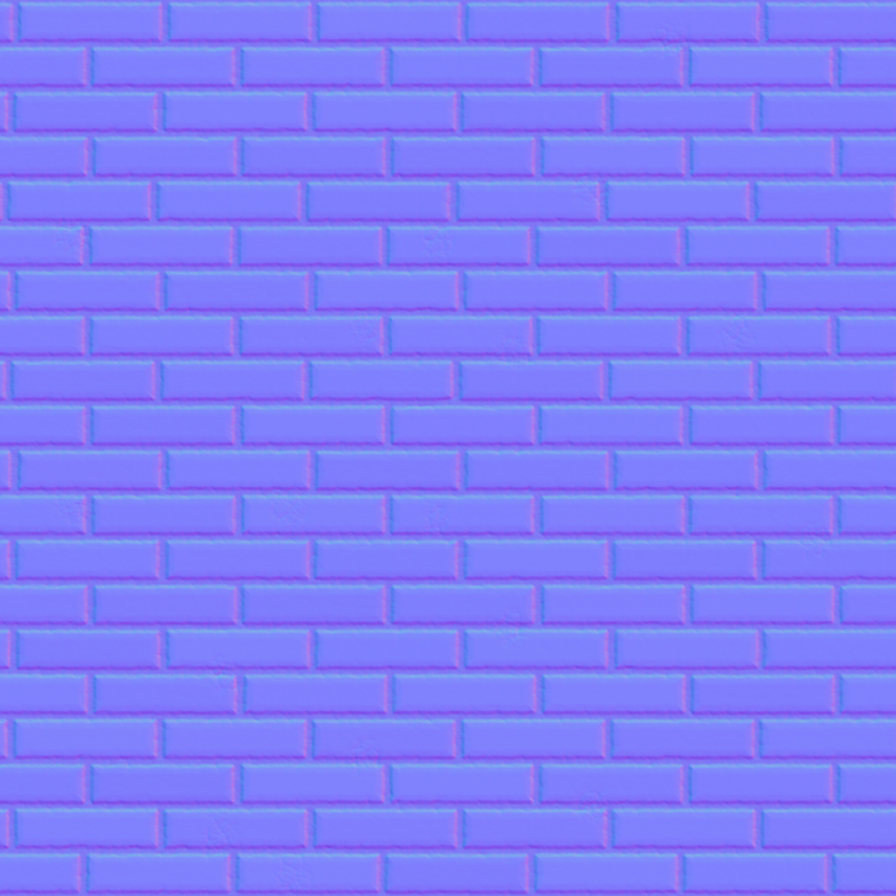
This texture map is drawn by a three.js fragment shader. Its source:

```glsl
// Tangent-space normal map of a running-bond brick wall, 6 bricks by 20 courses.
// A height field (raised bricks, grainy mortar, a few chipped patches) is
// differentiated numerically; all cell indices wrap, so the result tiles.
varying vec2 vUv;

float hash(vec2 cell) {
  return fract(sin(dot(cell, vec2(127.1, 311.7))) * 4375.85);
}

// Wrapping cellular noise: x = squared distance to nearest point, y = its id.
vec2 cellular(vec2 p, float count) {
  vec2 base = floor(p * count), f = fract(p * count);
  vec2 nearest = vec2(8.0, 0.0);
  for (int j = -1; j <= 1; j++) {
    for (int i = -1; i <= 1; i++) {
      vec2 o = vec2(float(i), float(j));
      vec2 cell = mod(base + o, count);
      float id = hash(cell);
      vec2 r = o + vec2(id, hash(cell + 57.3)) - f;
      float d = dot(r, r);
      if (d < nearest.x) nearest = vec2(d, id);
    }
  }
  return nearest;
}

float roundedBox(vec2 p, vec2 halfSize, float radius) {
  vec2 q = abs(p) - halfSize + radius;
  return length(max(q, 0.0)) + min(max(q.x, q.y), 0.0) - radius;
}

// Returns height, brick coverage and the small lean of each brick face.
vec4 wall(vec2 p) {
  // Alternate courses shift by half a brick, with a small random slip
  float row = mod(floor(p.y * 20.0), 20.0);
  float slip = (hash(vec2(row, 7.0)) - 0.5) * 0.08;
  float x = p.x * 6.0 - mix(0.574, 0.066, mod(row, 2.0)) - slip;
  vec2 id = vec2(mod(floor(x), 6.0), row);
  vec2 local = (vec2(fract(x), fract(p.y * 20.0)) - 0.5) / vec2(6.0, 20.0);
  vec2 jitter = vec2(hash(id + 3.1), hash(id + 8.7)) - 0.5;

  // Uneven brick outline
  float coarse = cellular(p, 90.0).x;
  float fine = cellular(p, 190.0).x;
  float d = roundedBox(local - jitter * vec2(0.0016, 0.0006), vec2(0.0785, 0.0203), 0.002);
  d += (coarse - 0.3) * 0.0013 + (fine - 0.3) * 0.0003;

  // Steep edge over a soft shoulder
  float face = 1.0 - smoothstep(-0.0028, 0.0028, d);
  float shoulder = 1.0 - smoothstep(-0.01, 0.0045, d);
  float height = face * 0.00095 + shoulder * 0.0008;

  // Grain is strong in the mortar and faint on the faces, except at chips
  vec2 spot = cellular(p, 12.0);
  float chipped = step(0.86, spot.y) * (1.0 - smoothstep(0.01, 0.1, spot.x));
  float grain = coarse * 0.6 + fine * 0.4;
  height -= grain * (mix(0.0004, 0.0001, face) + chipped * 0.0005);
  return vec4(height, face, face * jitter * vec2(0.02, 0.04));
}

void main() {
  float e = 0.0012;
  vec4 here = wall(vUv);
  vec2 slope = vec2(
    wall(vUv + vec2(e, 0.0)).x - wall(vUv - vec2(e, 0.0)).x,
    wall(vUv + vec2(0.0, e)).x - wall(vUv - vec2(0.0, e)).x) / (2.0 * e);
  float mortar = 1.0 - here.y;

  // Mortar sags slightly downward
  vec3 normal = normalize(vec3(here.zw - slope - vec2(0.0, 0.06 * mortar), 1.0));
  vec3 color = normal * 0.5 + 0.5;

  // Mortar and steep edges lose some blue
  color.b -= 0.008 + 0.025 * mortar + 0.08 * length(normal.xy);
  gl_FragColor = vec4(color, 1.0);
}
```
